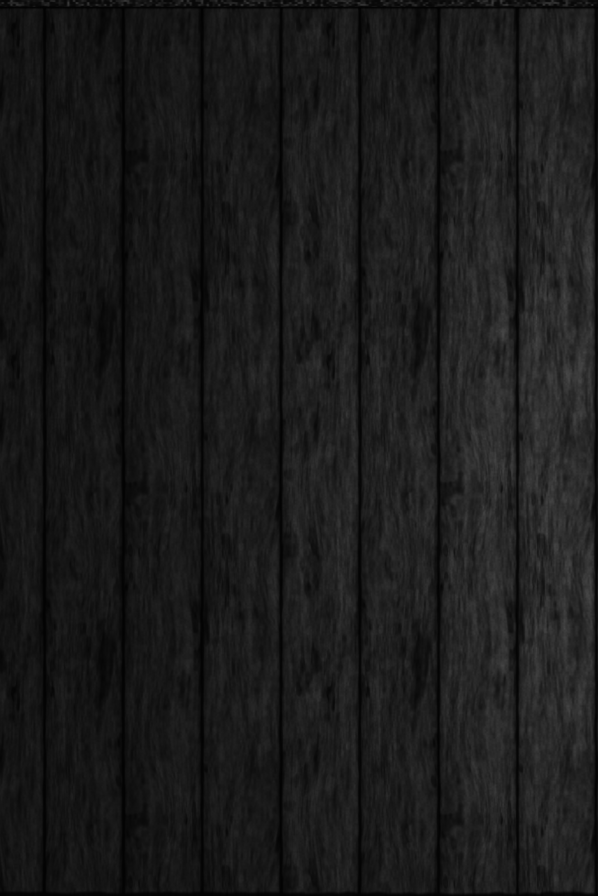
Write a WebGL 2 fragment shader that draws this texture.

```glsl
#version 300 es
precision highp float;
// Dark charcoal wooden planks with vertical grain, black seams and light from the right.
uniform vec2 u_resolution;
out vec4 fragColor;

const float PLANK_WIDTH = 0.1318;   // in canvas widths
const float FIRST_SEAM = 0.0745;
const float GRAIN_PERIOD = 0.555;   // height after which the grain repeats
const float PLANK_KINDS = 4.0;      // planks before the grain repeats

float hash(vec2 p) {
    vec3 q = fract(vec3(p.xyx) * 0.1031);
    q += dot(q, q.yzx + 33.33);
    return fract((q.x + q.y) * q.z);
}

// Value noise that wraps vertically after a whole number of cells
float noise(vec2 p, float rows) {
    vec2 cell = floor(p);
    vec2 f = fract(p);
    f = f * f * (3.0 - 2.0 * f);
    float y0 = mod(cell.y, rows);
    float y1 = mod(cell.y + 1.0, rows);
    float low = mix(hash(vec2(cell.x, y0)), hash(vec2(cell.x + 1.0, y0)), f.x);
    float high = mix(hash(vec2(cell.x, y1)), hash(vec2(cell.x + 1.0, y1)), f.x);
    return mix(low, high, f.y);
}

// Noise with the given cells per plank and rows per grain period
float fibre(vec2 p, float columns, float rows, float seed) {
    return noise(p * vec2(columns, rows) + vec2(seed * 97.0, 0.0), rows);
}

// Brightness factor of the wood, about 1 on average
float woodGrain(vec2 p, float seed) {
    float sway = fibre(p, 2.0, 4.0, seed + 11.0) - 0.5;
    vec2 q = p + vec2(sway * 0.16, 0.0);
    float grain = 1.0;
    grain += 0.28 * (fibre(q, 5.0, 3.0, seed + 1.0) - 0.5);
    grain += 0.36 * (fibre(q, 13.0, 7.0, seed + 2.0) - 0.5);
    grain += 0.46 * (fibre(q, 27.0, 16.0, seed + 3.0) - 0.5);
    grain += 0.34 * (fibre(q, 42.0, 58.0, seed + 4.0) - 0.5);

    // Short dark pores gathered in worn patches
    float patches = smoothstep(0.45, 0.8, fibre(q, 3.0, 5.0, seed + 5.0));
    float pores = smoothstep(0.5, 0.8, fibre(q, 15.0, 26.0, seed + 6.0));
    grain -= 0.38 * patches * pores;

    // Sparse pale flecks
    float flecks = smoothstep(0.8, 0.95, fibre(q, 11.0, 20.0, seed + 7.0));
    return grain + 0.22 * flecks;
}

// Dark stains near the right side of one kind of plank
float knotStain(vec2 p, float kind) {
    vec2 d = vec2(p.x - 0.77, fract(p.y) - 0.68);
    float ragged = fibre(p, 9.0, 17.0, 31.0);
    float spot = length(d * vec2(5.0, 6.5)) + 0.9 * (ragged - 0.5);
    return (1.0 - smoothstep(0.3, 0.85, spot)) * (1.0 - step(0.5, kind));
}

// Groove darkening from the signed distance to the nearest seam
float seamShade(float d, float pixel, float roughness) {
    float width = 0.0016 + 0.0016 * roughness;
    float core = 1.0 - smoothstep(width - pixel, width + pixel, abs(d));
    float shadow = exp(-abs(d) / 0.0055);
    float bevel = exp(-pow((d + 0.0085) / 0.0025, 2.0));
    return (1.0 - 0.62 * shadow) * (1.0 - 0.6 * core) + 0.10 * bevel;
}

// Broad glow centred on the right edge
float sideLight(vec2 uv) {
    vec2 d = (uv - vec2(1.05, 0.47)) * vec2(1.3, 1.4);
    return 0.076 + 0.113 * exp(-1.6 * dot(d, d));
}

void main() {
    vec2 uv = gl_FragCoord.xy / u_resolution;
    vec2 p = gl_FragCoord.xy / u_resolution.x;
    float pixel = 1.0 / u_resolution.x;
    float top = u_resolution.y / u_resolution.x;

    // Plank layout
    float across = (p.x - FIRST_SEAM) / PLANK_WIDTH;
    float plank = floor(across);
    float kind = mod(plank, PLANK_KINDS);
    vec2 local = vec2(fract(across), p.y / GRAIN_PERIOD);
    float seam = (across - floor(across + 0.5)) * PLANK_WIDTH;

    // Wood, lighting and seams
    float tone = sideLight(uv) * woodGrain(local, kind * 13.0 + 3.0);
    tone *= 0.94 + 0.12 * hash(vec2(plank + 20.0, 4.0));
    tone *= 1.0 - 0.45 * knotStain(local, kind);
    tone *= 0.93 + 0.14 * noise(p * 340.0, 1024.0);
    tone *= seamShade(seam, pixel, noise(vec2(plank + 9.0, p.y * 45.0), 256.0));

    // Worn lower edge
    float chips = 0.004 * noise(vec2(p.x * 60.0, 2.0), 64.0);
    tone *= mix(0.2, 1.0, smoothstep(0.0, 0.007, p.y - chips));

    // Speckled strip above a dark gap at the top
    float depth = top - p.y;
    float gap = exp(-pow((depth - 0.0125) / 0.0022, 2.0));
    float speckle = noise(p * vec2(210.0, 300.0), 1024.0);
    float strip = 0.03 + 0.2 * speckle * speckle;
    tone = mix(strip, tone, smoothstep(0.0115 - pixel, 0.0115 + pixel, depth));
    tone *= 1.0 - 0.8 * gap;

    fragColor = vec4(vec3(max(tone, 0.012)), 1.0);
}
```
